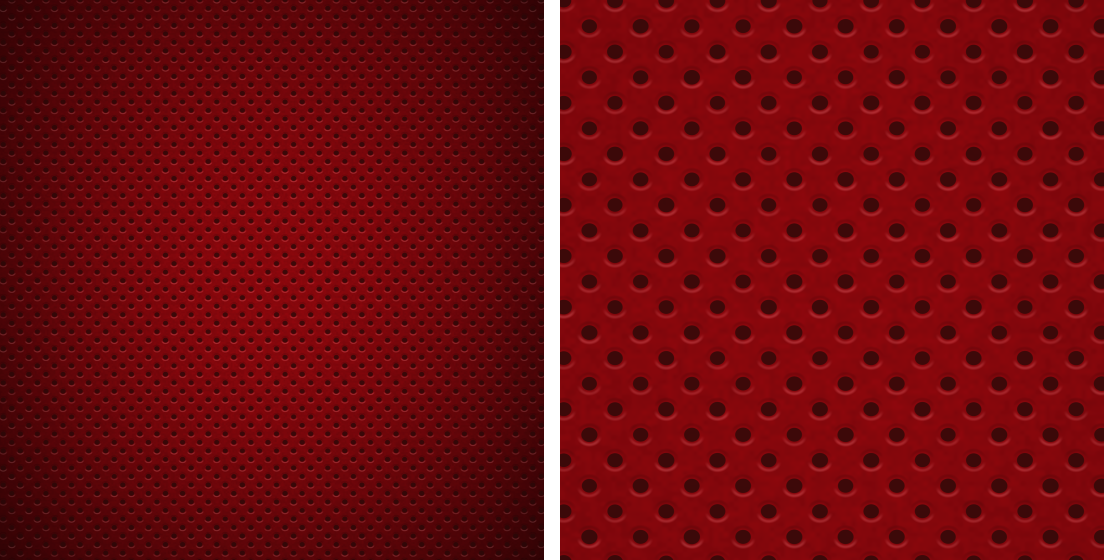
Left: the whole. Right: its middle third, enlarged.
Reproduce this texture procedurally as a Shadertoy shader.

```glsl
#define REPEATS vec2(31.85, 32.9)
#define PHASE vec2(0.19, 0.42)
#define HOLE_RADIUS 0.145
#define RIM_RADIUS 0.205
#define RIM_WIDTH 0.045
#define RIM_LIGHT vec3(0.12, 0.115, 0.115)
#define LEATHER vec3(0.535, 0.027, 0.048)
#define HOLE_COLOR vec3(0.225, 0.035, 0.035)
#define FALLOFF vec2(0.46, 0.34)
#define GRAIN_CELLS 330.0
#define GRAIN_AMOUNT 0.13

float hash(vec2 p) {
    return fract(sin(dot(p, vec2(127.1, 311.7))) * 43758.5453);
}

float valueNoise(vec2 p) {
    vec2 i = floor(p), f = fract(p);
    f = f * f * (3.0 - 2.0 * f);
    float low = mix(hash(i), hash(i + vec2(1.0, 0.0)), f.x);
    float high = mix(hash(i + vec2(0.0, 1.0)), hash(i + 1.0), f.x);
    return mix(low, high, f.y);
}

// Returns hole coverage, lit lower rim and shaded upper rim.
vec3 perforation(vec2 q, float variation, float pixel) {
    float d = length(q * vec2(0.95, 1.05));
    float radius = HOLE_RADIUS * (0.96 + 0.08 * variation);
    float hole = 1.0 - smoothstep(-0.7 * pixel, 0.7 * pixel, d - radius);
    float edge = RIM_WIDTH + 0.5 * pixel;
    float rim = 1.0 - smoothstep(0.0, edge, abs(d - RIM_RADIUS));
    float slope = q.y / max(d, 0.001);
    float lit = rim * smoothstep(0.05, 0.8, -slope);
    float shade = rim * smoothstep(0.0, 0.9, slope);
    return vec3(hole, lit * (0.8 + 0.4 * variation), shade);
}

void mainImage(out vec4 fragColor, in vec2 fragCoord) {
    vec2 uv = fragCoord / iResolution.xy;
    vec2 grid = uv * REPEATS - PHASE;
    float pixel = REPEATS.y / iResolution.y;

    // Two interleaved lattices form the staggered rows.
    vec3 marks = vec3(0.0);
    for (int i = 0; i < 2; i++) {
        vec2 p = grid + 0.5 * float(i + 1);
        vec2 id = floor(p) + 71.0 * float(i);
        marks = max(marks, perforation(fract(p) - 0.5, hash(id), pixel));
    }

    // Fine leather grain.
    vec2 g = uv * vec2(REPEATS.x / REPEATS.y, 1.0) * GRAIN_CELLS;
    float grain = 0.65 * valueNoise(g) + 0.35 * valueNoise(g * 0.47 + 19.0) - 0.5;

    // Separate side and top falloff darkens the borders.
    vec2 c = 2.0 * uv - 1.0;
    vec2 fade = 1.0 - FALLOFF * c * c;
    float light = fade.x * fade.y;

    vec3 color = LEATHER * light * (1.0 + GRAIN_AMOUNT * grain);
    color *= 1.0 - 0.12 * marks.z;
    color += RIM_LIGHT * marks.y * mix(0.75, 1.0, light);
    color = mix(color, HOLE_COLOR * mix(0.55, 1.0, light), 0.95 * marks.x);
    fragColor = vec4(color, 1.0);
}
```
